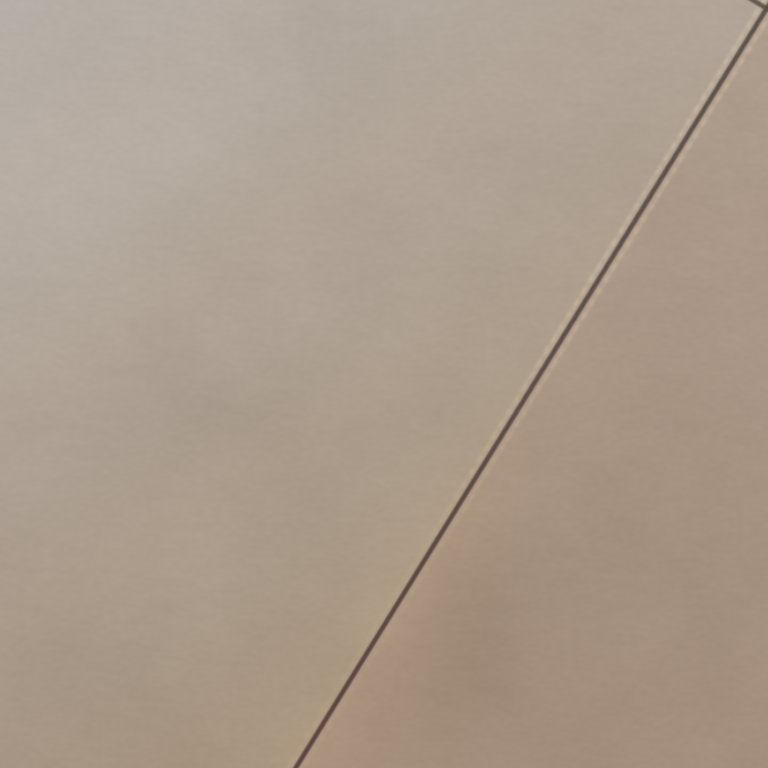
Give the GLSL for this texture, as a Shadertoy shader.

```glsl
// Two matte stone tiles lit from the upper left, split by a thin diagonal joint.
// Each tile is a corner gradient with soft light pools and gradient-noise mottling;
// the joint is a line distance with pale beaded rims and a short crossing seam.

const vec2 JOINT_START = vec2(0.385, 0.0);
const vec2 JOINT_END = vec2(0.997, 0.987);
const vec2 SEAM_START = vec2(0.975, 1.003);
const vec2 SEAM_END = vec2(1.01, 0.982);
const float JOINT_HALF_WIDTH = 0.0030;
const float JOINT_SOFTNESS = 0.0022;
const float RIM_OFFSET = 0.0085;
const float RIM_WIDTH = 0.0032;
const float BEAD_SPACING = 0.0185;

const vec3 LEFT_TOP_LEFT = vec3(0.715, 0.685, 0.655);
const vec3 LEFT_TOP_RIGHT = vec3(0.690, 0.635, 0.580);
const vec3 LEFT_LOW_LEFT = vec3(0.650, 0.583, 0.515);
const vec3 LEFT_LOW_RIGHT = vec3(0.640, 0.560, 0.465);
const vec3 RIGHT_TOP = vec3(0.680, 0.612, 0.552);
const vec3 RIGHT_LOW = vec3(0.640, 0.557, 0.488);
const vec3 JOINT_TOP = vec3(0.340, 0.305, 0.270);
const vec3 JOINT_LOW = vec3(0.345, 0.255, 0.250);
const vec3 RIM_TINT = vec3(0.085, 0.080, 0.055);
const vec3 WARM_TINT = vec3(0.030, 0.022, 0.000);

const float CLOUD_STRENGTH = 0.030;
const float STREAK_STRENGTH = 0.014;
const float GRAIN_STRENGTH = 0.010;

vec2 hashGradient(vec2 cell) {
    vec3 p = fract(vec3(cell.xyx) * vec3(0.1031, 0.1030, 0.0973));
    p += dot(p, p.yzx + 33.33);
    float angle = 6.28318 * fract((p.x + p.y) * p.z);
    return vec2(cos(angle), sin(angle));
}

float gradientNoise(vec2 p) {
    vec2 cell = floor(p), f = fract(p);
    vec2 w = f * f * f * (f * (f * 6.0 - 15.0) + 10.0);
    float a = dot(hashGradient(cell), f);
    float b = dot(hashGradient(cell + vec2(1, 0)), f - vec2(1, 0));
    float c = dot(hashGradient(cell + vec2(0, 1)), f - vec2(0, 1));
    float d = dot(hashGradient(cell + vec2(1, 1)), f - vec2(1, 1));
    return mix(mix(a, b, w.x), mix(c, d, w.x), w.y);
}

float fractalNoise(vec2 p) {
    float sum = 0.0, amplitude = 0.5;
    for (int octave = 0; octave < 4; octave++) {
        sum += amplitude * gradientNoise(p);
        p = mat2(0.8, 0.6, -0.6, 0.8) * p * 2.03 + 7.3;
        amplitude *= 0.5;
    }
    return sum;
}

float pool(vec2 p, vec2 center, vec2 radius) {
    vec2 q = (p - center) / radius;
    return exp(-dot(q, q));
}

float segmentDistance(vec2 p, vec2 a, vec2 b) {
    vec2 d = b - a;
    return length(p - a - d * clamp(dot(p - a, d) / dot(d, d), 0.0, 1.0));
}

float lineMask(float dist, float halfWidth, float softness) {
    return 1.0 - smoothstep(halfWidth - softness, halfWidth + softness, dist);
}

void mainImage(out vec4 fragColor, in vec2 fragCoord) {
    vec2 uv = fragCoord / iResolution.xy;
    float softness = max(JOINT_SOFTNESS, 0.75 / iResolution.y);

    // Signed distance across the joint (positive on the right) and length along it
    vec2 along = normalize(JOINT_END - JOINT_START);
    vec2 offset = uv - JOINT_START;
    float across = dot(offset, vec2(along.y, -along.x));
    float travel = dot(offset, along);

    // Base colour of both tiles
    vec3 leftTile = mix(mix(LEFT_LOW_LEFT, LEFT_LOW_RIGHT, uv.x),
                        mix(LEFT_TOP_LEFT, LEFT_TOP_RIGHT, uv.x), uv.y);
    vec3 rightTile = mix(RIGHT_LOW, RIGHT_TOP, uv.y);
    vec3 color = mix(leftTile, rightTile, smoothstep(-softness, softness, across));

    // Broad light and shade
    color += 0.018 * pool(uv, vec2(0.20, 0.80), vec2(0.17, 0.14));
    color += 0.014 * pool(uv, vec2(0.02, 0.62), vec2(0.14, 0.25));
    color -= 0.014 * pool(uv, vec2(0.25, 0.46), vec2(0.12, 0.06));
    color -= 0.030 * pool(uv, vec2(0.62, 0.16), vec2(0.09, 0.11));
    color -= 0.012 * pool(uv, vec2(0.80, 0.35), vec2(0.16, 0.16));
    color += WARM_TINT * exp(-abs(across) / 0.06) * (1.0 - smoothstep(0.2, 0.7, uv.y));

    // Mottling, brushed streaks and fine grain
    color += CLOUD_STRENGTH * fractalNoise(uv * 6.0 + 3.0);
    color += STREAK_STRENGTH * fractalNoise(vec2(uv.x + 0.5 * uv.y, uv.y * 2.5) * 22.0);
    color += GRAIN_STRENGTH * gradientNoise(uv * vec2(90.0, 150.0));

    // Pale rims, beaded towards the top
    float upper = smoothstep(0.2, 0.65, uv.y);
    float bead = 0.75 + 0.25 * cos(6.28318 * travel / BEAD_SPACING + 1.5 * sign(across));
    float rimPosition = (abs(across) - RIM_OFFSET) / RIM_WIDTH;
    color += RIM_TINT * exp(-rimPosition * rimPosition) * bead * mix(0.2, 0.9, upper);

    // Dark joint and the short seam at the upper right corner
    vec3 jointColor = mix(JOINT_LOW, JOINT_TOP, uv.y) + 0.05 * upper * (bead - 0.5);
    color = mix(color, jointColor, 0.95 * lineMask(abs(across), JOINT_HALF_WIDTH, softness));
    float seam = segmentDistance(uv, SEAM_START, SEAM_END);
    color = mix(color, JOINT_TOP, 0.85 * lineMask(seam, JOINT_HALF_WIDTH, softness));

    fragColor = vec4(clamp(color, 0.0, 1.0), 1.0);
}
```
